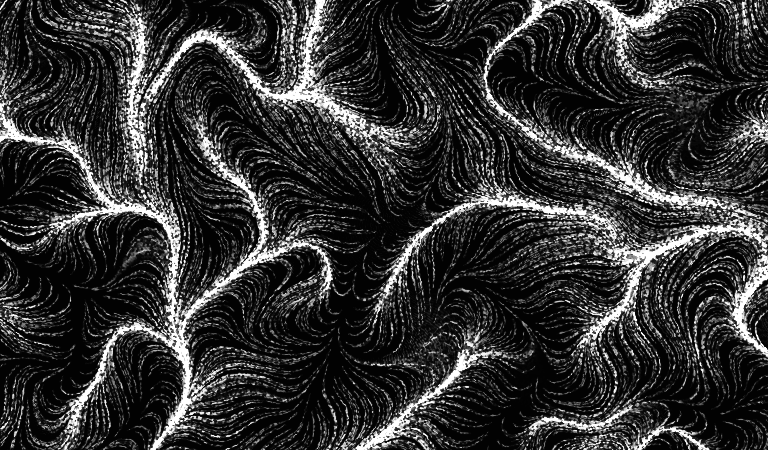
Reproduce this pattern procedurally as a WebGL 2 fragment shader.

```glsl
#version 300 es
precision highp float;
// Fine pale strands drift through a swirling flow and gather into white rivers.
// Each point walks upstream, collecting the seeds whose trails run through it;
// the convergence of the flow tells how many trails are squeezed together there.
uniform vec2 u_resolution;
out vec4 fragColor;

const int STEPS = 64;
const float STEP_LENGTH = 0.006;  // all lengths are in canvas heights
const float SEED_CELL = 0.025;
const float STRAND_WIDTH = 0.0015;
const float STRAND_INK = 0.21;
const vec3 NIGHT = vec3(0.008);
const vec3 CHALK = vec3(1.0);

float hash(vec2 p) {
    vec3 q = fract(p.xyx * vec3(0.1031, 0.1030, 0.0973));
    q += dot(q, q.yzx + 33.33);
    return fract((q.x + q.y) * q.z);
}

// Value noise: x holds the value, yz its gradient
vec3 noise(vec2 p) {
    vec2 cell = floor(p);
    vec2 f = p - cell;
    vec2 blend = f * f * f * (f * (f * 6.0 - 15.0) + 10.0);
    vec2 slope = 30.0 * f * f * (f - 1.0) * (f - 1.0);
    float a = hash(cell);
    float b = hash(cell + vec2(1.0, 0.0)) - a;
    float c = hash(cell + vec2(0.0, 1.0)) - a;
    float d = hash(cell + 1.0) - a - b - c;
    float value = a + b * blend.x + c * blend.y + d * blend.x * blend.y;
    return vec3(value, slope * (vec2(b, c) + d * blend.yx));
}

mat2 rotation(float angle) {
    return mat2(cos(angle), sin(angle), -sin(angle), cos(angle));
}

// One octave of heading on a tilted lattice, with its gradient
vec3 swirl(vec2 p, float frequency, float turn, float tilt, vec2 offset) {
    mat2 lattice = frequency * rotation(tilt);
    vec3 n = noise(lattice * p + offset);
    return turn * vec3(n.x, n.yz * lattice);
}

// Flow direction in xy and its divergence in z
vec3 flow(vec2 p) {
    vec3 heading = swirl(p, 4.4, 6.6, 0.55, vec2(17.3, 41.8))
                 + swirl(p, 8.6, 2.8, 1.25, vec2(63.1, 29.4));
    vec2 direction = vec2(cos(heading.x), sin(heading.x));
    float divergence = dot(vec2(-direction.y, direction.x), heading.yz);
    return vec3(direction, divergence);
}

// Coverage by the seed in this cell of a tube that follows the flow
float seedHit(vec2 p, vec2 direction, float tubeWidth) {
    vec2 cell = floor(p / SEED_CELL);
    vec2 jitter = vec2(hash(cell + 211.0), hash(cell + 377.0));
    vec2 toSeed = (cell + mix(vec2(0.12), vec2(0.88), jitter)) * SEED_CELL - p;
    float along = dot(toSeed, direction);
    float across = dot(toSeed, vec2(-direction.y, direction.x)) / tubeWidth;
    return max(0.0, 1.0 - abs(along) / STEP_LENGTH) * exp(-across * across);
}

// Sum of all trails passing through p
float gatherTrails(vec2 p) {
    float trails = 0.0;
    float logSqueeze = 0.0;
    for (int i = 0; i < STEPS; i++) {
        vec3 current = flow(p);
        float squeeze = exp(clamp(logSqueeze, -3.0, 6.0));
        float tubeWidth = STRAND_WIDTH * squeeze;
        // Narrow tubes meet single seeds, wide tubes meet their mean number
        float single = seedHit(p, current.xy, tubeWidth);
        float average = 1.77 * tubeWidth * STEP_LENGTH / (SEED_CELL * SEED_CELL);
        float hits = mix(single, average, smoothstep(3.0, 9.0, squeeze));
        float age = float(i) / float(STEPS);
        trails += hits * (1.0 - smoothstep(0.5, 1.0, age));
        logSqueeze -= current.z * STEP_LENGTH;
        p -= current.xy * STEP_LENGTH;
    }
    return trails;
}

void main() {
    vec2 p = gl_FragCoord.xy / u_resolution.y;

    // Slight scatter frays the strands into dust
    vec2 scatter = vec2(noise(p * 190.0).x, noise(p * 190.0 + 71.0).x) - 0.5;
    vec2 dust = rotation(0.4) * p * 240.0 + 31.0;
    float grain = mix(0.2, 1.7, smoothstep(0.2, 0.85, noise(dust).x));

    // Overlapping strands build up to solid white
    float ink = STRAND_INK * grain * gatherTrails(p + 0.003 * scatter);
    float light = 1.0 - exp(-ink - 2.5 * ink * ink);
    fragColor = vec4(mix(NIGHT, CHALK, light), 1.0);
}
```
